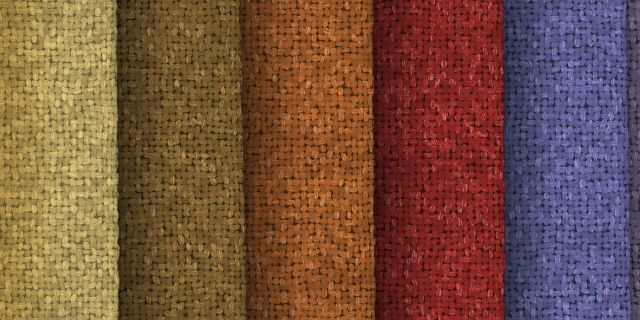
A Shadertoy shader for this texture:

```glsl
const int STRIPS = 6;
const float THREADS = 49.0; // rows per canvas height

float hash(vec2 p) {
    vec3 q = fract(vec3(p.xyx) * vec3(0.1031, 0.1030, 0.0973));
    q += dot(q, q.yzx + 33.33);
    return fract((q.x + q.y) * q.z);
}

float noise(vec2 p) {
    vec2 i = floor(p), f = fract(p);
    f = f * f * (3.0 - 2.0 * f);
    return mix(mix(hash(i), hash(i + vec2(1, 0)), f.x),
               mix(hash(i + vec2(0, 1)), hash(i + vec2(1, 1)), f.x), f.y);
}

vec3 dyeColor(int strip) {
    vec3 dyes[STRIPS] = vec3[](
        vec3(0.69, 0.61, 0.37), vec3(0.48, 0.36, 0.18), vec3(0.59, 0.33, 0.15),
        vec3(0.53, 0.15, 0.14), vec3(0.36, 0.36, 0.57), vec3(0.41, 0.36, 0.48));
    return dyes[strip];
}

// Right fold of each strip, slightly slanted from bottom to top
float foldEdge(int strip, float y) {
    float bottom[STRIPS] = float[](0.186, 0.385, 0.586, 0.789, 0.986, 1.19);
    float top[STRIPS] = float[](0.182, 0.375, 0.582, 0.786, 0.978, 1.18);
    return mix(bottom[strip], top[strip], y);
}

// Plain weave: x = relief, y = random tone, z = fibre streak, w = 1 on warp
vec4 weave(vec2 p, float seed) {
    p += 0.7 * vec2(noise(p * 0.23 + seed), noise(p * 0.19 - seed + 40.0));
    vec2 cell = floor(p);
    vec4 best = vec4(0.0, 0.5, 0.5, 0.0);
    for (int j = -1; j <= 1; j++)
    for (int i = -1; i <= 1; i++) {
        vec2 id = cell + vec2(i, j);
        vec2 key = id + 100.0 + seed * 17.0;
        float tone = hash(key);
        vec2 jitter = vec2(hash(key + 31.7), hash(key + 73.3)) - 0.5;
        vec2 d = p - id - 0.5 - 0.28 * jitter;
        bool weft = mod(id.x + id.y, 2.0) > 0.5;
        if (weft) d = d.yx;
        d.x += d.y * 0.5 * jitter.x;
        vec2 size = vec2(0.54, 0.78) * (0.88 + 0.26 * hash(key + 11.9));
        float relief = 1.0 - dot(d / size, d / size);
        relief *= weft ? 0.82 : 1.0;
        if (relief > best.x) {
            float streak = noise(vec2(d.x * 7.0, d.y * 1.6) + key * 5.3);
            best = vec4(relief, tone, streak, weft ? 0.0 : 1.0);
        }
    }
    return best;
}

// Broad light across a fold, t from left to right
float foldLight(int strip, float t) {
    float start = strip == 0 ? 0.90 : strip == 5 ? 0.85 : 0.60;
    float light = mix(start, 1.0, smoothstep(-0.02, 0.50, t));
    light *= strip == 0 ? 1.0 : 1.0 - 0.36 * exp(-max(t, 0.0) * 30.0);
    return light * (1.0 - 0.16 * smoothstep(0.92, 1.01, t));
}

vec3 cloth(int strip, vec2 uv, float aspect) {
    float left = strip == 0 ? 0.0 : foldEdge(strip - 1, uv.y);
    float right = foldEdge(strip, uv.y);
    float t = (uv.x - left) / (right - left);

    // Threads crowd together where the cloth turns away
    float bend = max(t - 0.82, 0.0);
    vec2 p = vec2((uv.x - right) * aspect + bend * bend * 0.4, uv.y) * THREADS;
    float seed = float(strip) * 3.7 + 1.0;
    vec4 thread = weave(p, seed);

    // Tone drifts over the cloth and along each row
    float drift = noise(uv * vec2(9.0, 5.0) + seed);
    float slub = noise(vec2(p.x * 0.12, p.y * 0.9) + seed * 9.0);
    float light = foldLight(strip, t) * (0.91 + 0.08 * drift + 0.10 * slub);

    vec3 dye = dyeColor(strip);
    if (strip == 0) dye = mix(vec3(0.67, 0.55, 0.27), dye, smoothstep(0.0, 0.65, t));
    dye *= 0.88 + 0.24 * thread.y;
    dye *= 0.88 + 0.24 * thread.z;

    // Pale fibres twisted into some threads
    float pale = smoothstep(0.55, 0.85, thread.z) * smoothstep(0.3, 0.9, thread.y);
    vec3 paleTint = mix(dye, vec3(0.74, 0.68, 0.60), 0.5);
    dye = mix(dye, paleTint, pale * mix(0.4, 0.75, thread.w));

    // Small dark holes between rounded threads
    float gap = strip == 0 ? 0.62 : 0.45;
    float body = mix(gap, 1.0, smoothstep(0.0, 0.42, thread.x));
    body += 0.10 * smoothstep(0.4, 1.0, thread.x);
    return dye * body * light;
}

void mainImage(out vec4 fragColor, in vec2 fragCoord) {
    vec2 uv = fragCoord / iResolution.xy;
    float aspect = iResolution.x / iResolution.y;
    float pixel = 1.0 / iResolution.x;
    vec3 color = vec3(0.0);

    // Lay strips from right to left, each fold over the next
    for (int strip = STRIPS - 1; strip >= 0; strip--) {
        float ripple = 0.003 * (noise(vec2(uv.y * THREADS, float(strip) * 7.0)) - 0.5);
        float inside = foldEdge(strip, uv.y) + ripple - uv.x;
        float cover = smoothstep(-pixel, pixel, inside);
        float left = strip == 0 ? -1.0 : foldEdge(strip - 1, uv.y) - 0.01;
        if (cover > 0.0 && uv.x > left)
            color = mix(color, cloth(strip, uv, aspect), cover);
    }
    fragColor = vec4(color, 1.0);
}
```
